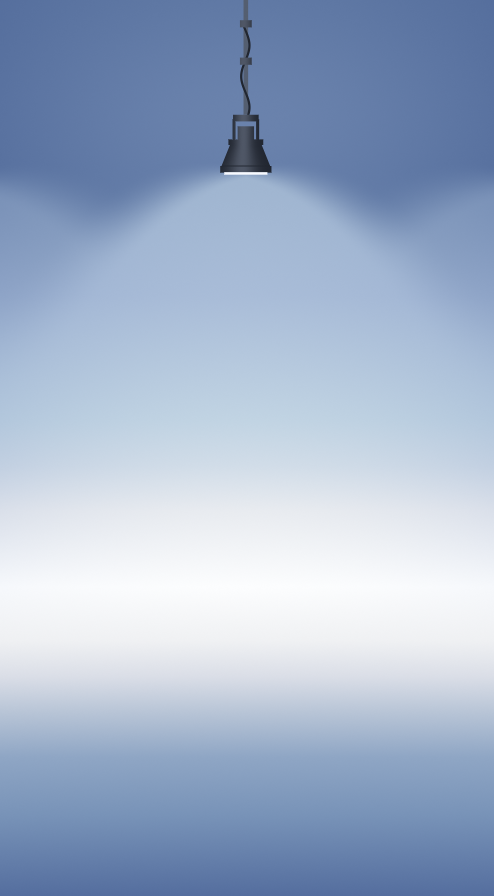
Reproduce this background procedurally as a Shadertoy shader.

```glsl
const vec3 WALL_EDGE = vec3(0.355, 0.455, 0.63);
const vec3 WALL_CENTRE = vec3(0.415, 0.51, 0.675);
const vec3 METAL_DARK = vec3(0.13, 0.15, 0.19);
const vec3 METAL_LIGHT = vec3(0.31, 0.34, 0.40);
const vec3 CABLE_COLOR = vec3(0.33, 0.37, 0.44);
const vec3 BULB_COLOR = vec3(0.97, 0.98, 1.0);

const vec2 LAMP_POS = vec2(-0.0013, 0.807);
const float LAMP_SIZE = 0.0286;
const float BEAM_CURVE = 3.1;
const float SIDE_SPACING = 0.29;
const float SIDE_DROP = 0.010;
const float SIDE_STRENGTH = 0.55;
const float CLAMP_SPACING = 1.46;

// Height, then colour, of the lit backdrop from floor to lamp
const int STOP_COUNT = 12;
const vec4 STOPS[STOP_COUNT] = vec4[](
    vec4(0.000, 0.33, 0.43, 0.62),
    vec4(0.090, 0.47, 0.575, 0.72),
    vec4(0.155, 0.56, 0.65, 0.77),
    vec4(0.205, 0.72, 0.77, 0.84),
    vec4(0.245, 0.855, 0.87, 0.905),
    vec4(0.285, 0.94, 0.945, 0.953),
    vec4(0.345, 0.988, 0.992, 0.996),
    vec4(0.430, 0.91, 0.922, 0.94),
    vec4(0.480, 0.82, 0.865, 0.91),
    vec4(0.530, 0.757, 0.83, 0.89),
    vec4(0.670, 0.66, 0.737, 0.845),
    vec4(0.800, 0.625, 0.71, 0.815));

float hash(vec2 p) {
    vec3 h = fract(vec3(p.xyx) * 0.1031);
    h += dot(h, h.yzx + 33.33);
    return fract((h.x + h.y) * h.z);
}

vec3 litBackdrop(float y) {
    vec3 color = STOPS[0].yzw;
    for (int i = 1; i < STOP_COUNT; i++) {
        float t = (y - STOPS[i - 1].x) / (STOPS[i].x - STOPS[i - 1].x);
        color = mix(color, STOPS[i].yzw, clamp(t, 0.0, 1.0));
    }
    return color;
}

// Parabolic pool of light whose edge softens away from its lamp
float beam(vec2 p, vec2 top, float blur) {
    float dx = abs(p.x - top.x);
    float depth = top.y - BEAM_CURVE * dx * dx - p.y;
    float softness = blur + 0.3 * dx;
    return smoothstep(-softness, softness, depth);
}

float box(vec2 p, vec2 centre, vec2 halfSize) {
    vec2 d = abs(p - centre) - halfSize;
    return length(max(d, 0.0)) + min(max(d.x, d.y), 0.0);
}

float cover(float d, float pixel) {
    return clamp(0.5 - d / pixel, 0.0, 1.0);
}

vec3 backdrop(vec2 p) {
    vec3 lit = litBackdrop(p.y);
    float halo = exp(-dot((p - vec2(0.0, 0.87)) * vec2(3.5, 8.0),
                          (p - vec2(0.0, 0.87)) * vec2(3.5, 8.0)));
    vec3 wall = mix(WALL_EDGE, WALL_CENTRE, halo);
    vec3 unlit = mix(lit, wall, smoothstep(0.55, 0.82, p.y));

    float shadow = 1.0 - beam(p, LAMP_POS, 0.006);
    for (float side = -1.0; side <= 1.0; side += 2.0) {
        vec2 top = LAMP_POS + vec2(side * SIDE_SPACING, -SIDE_DROP);
        shadow *= 1.0 - SIDE_STRENGTH * beam(p, top, 0.016);
    }
    vec3 color = mix(lit, unlit, shadow);

    // Gentle falloff towards the sides
    float sideFade = p.x * p.x * smoothstep(0.25, 0.5, p.y);
    return color * (1.0 - vec3(1.0, 0.8, 0.4) * sideFade);
}

vec3 drawLamp(vec3 color, vec2 q, float pixel) {
    // Cable, loose wire and clamps
    float cable = box(q, vec2(0.0, 7.27), vec2(0.09, 5.0));
    color = mix(color, CABLE_COLOR, cover(cable, pixel));
    float wireX = -0.02 + 0.16 * sin(q.y * 2.6 + 1.2);
    float wire = max(abs(q.x - wireX) - 0.045, abs(q.y - 4.0) - 1.8);
    color = mix(color, METAL_DARK, cover(wire, pixel));

    float body = 1e3;
    for (float i = 0.0; i < 2.0; i++) {
        vec2 clampPos = vec2(0.0, 4.36 + i * CLAMP_SPACING);
        body = min(body, box(q, clampPos, vec2(0.23, 0.14)));
    }

    // Bracket, neck, collar, shade and rim
    vec2 m = vec2(abs(q.x), q.y);
    body = min(body, box(q, vec2(0.0, 2.14), vec2(0.5, 0.13)));
    body = min(body, box(m, vec2(0.46, 1.65), vec2(0.06, 0.45)));
    body = min(body, box(q, vec2(0.0, 1.55), vec2(0.32, 0.27)));
    body = min(body, box(q, vec2(0.0, 1.2), vec2(0.68, 0.11)));
    float shadeWidth = mix(0.95, 0.62, clamp((q.y - 0.27) / 0.82, 0.0, 1.0));
    body = min(body, max(m.x - shadeWidth, abs(q.y - 0.65) - 0.45));
    body = min(body, box(q, vec2(0.0, 0.14), vec2(1.0, 0.13)));
    float shine = exp(-pow((q.x / shadeWidth + 0.15) * 1.8, 2.0));
    shine *= 1.0 - 0.6 * cover(abs(q.y - 0.27) - 0.03, pixel);
    color = mix(color, mix(METAL_DARK, METAL_LIGHT, shine), cover(body, pixel));

    // Glowing opening
    float bulb = box(q, vec2(0.0, -0.02), vec2(0.84, 0.05));
    return mix(color, BULB_COLOR, cover(bulb, pixel));
}

void mainImage(out vec4 fragColor, in vec2 fragCoord) {
    vec2 p = (fragCoord - vec2(0.5 * iResolution.x, 0.0)) / iResolution.y;
    float pixel = 1.0 / (iResolution.y * LAMP_SIZE);
    vec3 color = drawLamp(backdrop(p), (p - LAMP_POS) / LAMP_SIZE, pixel);
    color += (hash(fragCoord) - 0.5) / 255.0;
    fragColor = vec4(clamp(color, 0.0, 1.0), 1.0);
}
```
